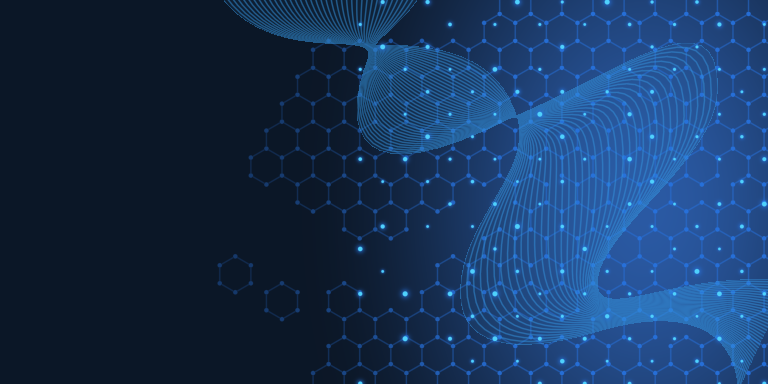
Write a WebGL 2 fragment shader that draws this background.

```glsl
#version 300 es
precision highp float;
// A dark-to-blue backdrop with a partial honeycomb, a twisting ribbon of fine
// lines and glowing dots. The ribbon is a strip of quads between two Bezier
// rails; inverting each quad tells how far across the ribbon a point lies.
uniform vec2 u_resolution;
out vec4 outColor;

const vec3 NIGHT = vec3(0.045, 0.09, 0.152);
const vec3 AZURE = vec3(0.165, 0.35, 0.64);
const vec3 HEX_BLUE = vec3(0.15, 0.45, 0.88);
const vec3 RIBBON_BLUE = vec3(0.20, 0.57, 0.86);
const vec3 CYAN = vec3(0.31, 0.82, 0.99);
const float HEX_WIDTH = 0.081;
const float ROW_STEP = HEX_WIDTH * 0.866;
const float RIBBON_LINES = 38.0;
const int RIBBON_STEPS = 16;

float hash(vec2 p) {
  return fract(sin(dot(p, vec2(127.1, 311.7))) * 43758.5453);
}

float cross2(vec2 a, vec2 b) { return a.x * b.y - a.y * b.x; }

// Coverage of a shape at distance d from its middle, softened by one pixel
float cover(float d, float radius, float px) {
  return 1.0 - smoothstep(radius - 0.5 * px, radius + px, d);
}

// Which honeycomb cells exist; u counts cells rightwards, row counts upwards
bool hexExists(float u, float row) {
  if (row == 0.0 && u == 0.0) return true;
  if (row == -1.0 && (u == 1.5 || u == 3.5)) return true;
  bool inside;
  if (row > 8.0) inside = u > 8.2;
  else if (row > 3.0) inside = u >= 1.0 + 0.5 * (row - 4.0);
  else if (row > 1.0) inside = abs(u - 4.5) <= 1.5 * row - 2.5 || u > 9.2;
  else if (row > -2.0) inside = u > 6.9 + 1.2 * row;
  else inside = u >= 3.0 + 0.5 * (row + 4.0);
  return inside && (u < 9.0 || hash(vec2(u, row)) > 0.16);
}

// Edges and corner dots of all cells near p
float honeycomb(vec2 p, float px) {
  float ink = 0.0;
  float baseRow = floor(p.y / ROW_STEP + 0.5);
  for (int j = -1; j <= 1; j++) {
    float row = baseRow + float(j);
    float shift = 0.5 * mod(row, 2.0);
    float column = floor(p.x / HEX_WIDTH - shift + 0.5);
    for (int i = -1; i <= 1; i++) {
      float u = column + float(i) + shift;
      if (!hexExists(u, row)) continue;
      vec2 q = abs(p - vec2(u * HEX_WIDTH, row * ROW_STEP));
      float edge = abs(max(q.x, 0.5 * q.x + 0.866 * q.y) - 0.5 * HEX_WIDTH);
      float corner = min(length(q - HEX_WIDTH * vec2(0.0, 0.577)),
                         length(q - HEX_WIDTH * vec2(0.5, 0.289)));
      ink = max(ink, 0.5 * cover(edge, 0.0012, px));
      ink = max(ink, 0.9 * cover(corner, 0.0052, px));
    }
  }
  return ink;
}

vec2 bezier(vec2 a, vec2 b, vec2 c, vec2 d, float t) {
  float s = 1.0 - t;
  return s * s * s * a + 3.0 * s * t * (s * b + t * c) + t * t * t * d;
}

// Ink at p if it lies a fraction v across the quad h = s*e + v*f + s*v*g
float strand(vec2 h, vec2 e, vec2 f, vec2 g, float v, float px) {
  if (!(v >= 0.0 && v <= 1.0)) return 0.0;
  vec2 along = e + g * v;
  float s = dot(h - f * v, along) / max(dot(along, along), 1e-9);
  if (!(s >= 0.0 && s <= 1.0)) return 0.0;
  float width = abs(cross2(f + g * s, normalize(along)));
  float d = abs(fract(v * RIBBON_LINES + 0.5) - 0.5) * width / RIBBON_LINES;
  return 0.06 + 0.5 * (1.0 - smoothstep(0.0, 0.0012 + px, d));
}

// One ribbon section between rails a and b
float ribbon(vec2 p, vec2 a0, vec2 a1, vec2 a2, vec2 a3,
             vec2 b0, vec2 b1, vec2 b2, vec2 b3, float px) {
  float ink = 0.0;
  vec2 a = a0, b = b0;
  for (int i = 1; i <= RIBBON_STEPS; i++) {
    float t = float(i) / float(RIBBON_STEPS);
    vec2 nextA = bezier(a0, a1, a2, a3, t), nextB = bezier(b0, b1, b2, b3, t);
    vec2 h = p - a, e = nextA - a, f = b - a, g = nextB - b - e;
    float k2 = cross2(g, f), k1 = cross2(e, f) + cross2(h, g), k0 = cross2(h, e);
    float disc = k1 * k1 - 4.0 * k0 * k2;
    if (disc >= 0.0) {
      float q = -0.5 * (k1 + (k1 < 0.0 ? -1.0 : 1.0) * sqrt(disc));
      if (abs(k2) > 1e-9) ink = max(ink, strand(h, e, f, g, q / k2, px));
      if (abs(q) > 1e-9) ink = max(ink, strand(h, e, f, g, k0 / q, px));
    }
    a = nextA;
    b = nextB;
  }
  return ink;
}

// Checkered grid of dots with random size: x is the core, y the halo
vec2 glowDots(vec2 p, float pitch, float px) {
  vec2 cell = floor(p / pitch + 0.5);
  float drop = cell.x < 5.0 && cell.y < -2.0 ? 0.55 : 0.18;
  if (mod(cell.x + cell.y, 2.0) > 0.5 || cell.x < -1.0 || hash(cell) < drop) return vec2(0.0);
  float radius = mix(0.004, 0.0085, pow(hash(cell + 7.3), 2.0));
  float d = length(p - cell * pitch);
  return vec2(cover(d, 0.7 * radius, px), exp(-d * d / (2.0 * radius * radius)));
}

void main() {
  float px = 1.0 / u_resolution.y;
  vec2 p = gl_FragCoord.xy * px;

  // Backdrop and honeycomb, both fading to the left
  float light = smoothstep(1.0, 0.0, length((p - vec2(1.68, 0.47)) * vec2(1.1, 0.75)));
  vec3 color = mix(NIGHT, AZURE, light);
  float hexFade = mix(0.4, 1.0, smoothstep(0.6, 1.5, p.x));
  color = mix(color, HEX_BLUE, hexFade * honeycomb(p - vec2(0.6128, 0.2857), px));

  // Ribbon: top fan, bulb, wide sail, its lower turn, and the dense tail
  float ink = ribbon(p, vec2(0.573, 1.01), vec2(0.677, 0.87), vec2(0.859, 0.888), vec2(0.969, 0.883),
    vec2(1.094, 1.01), vec2(1.042, 0.927), vec2(0.974, 0.901), vec2(0.958, 0.849), px);
  ink = max(ink, ribbon(p, vec2(0.969, 0.883), vec2(1.146, 0.888), vec2(1.302, 0.857), vec2(1.349, 0.688),
    vec2(0.958, 0.849), vec2(0.885, 0.661), vec2(0.924, 0.479), vec2(1.341, 0.698), px));
  ink = max(ink, ribbon(p, vec2(1.349, 0.688), vec2(1.38, 0.544), vec2(1.203, 0.427), vec2(1.198, 0.245),
    vec2(1.341, 0.698), vec2(1.615, 0.813), vec2(1.875, 1.026), vec2(1.87, 0.766), px));
  ink = max(ink, ribbon(p, vec2(1.198, 0.245), vec2(1.193, 0.063), vec2(1.406, 0.089), vec2(1.563, 0.138),
    vec2(1.87, 0.766), vec2(1.865, 0.57), vec2(1.536, 0.388), vec2(1.557, 0.25), px));
  ink = max(ink, ribbon(p, vec2(1.563, 0.138), vec2(1.771, 0.198), vec2(1.914, 0.154), vec2(1.922, -0.02),
    vec2(1.557, 0.25), vec2(1.578, 0.167), vec2(1.771, 0.297), vec2(2.057, 0.27), px));
  color = mix(color, RIBBON_BLUE, ink);

  // Glowing dots on top
  vec2 dots = glowDots(p - vec2(0.9966, 0.644), 0.05846, px);
  color = mix(color, HEX_BLUE, 0.7 * dots.y);
  color = mix(color, CYAN, dots.x);
  outColor = vec4(color, 1.0);
}
```
